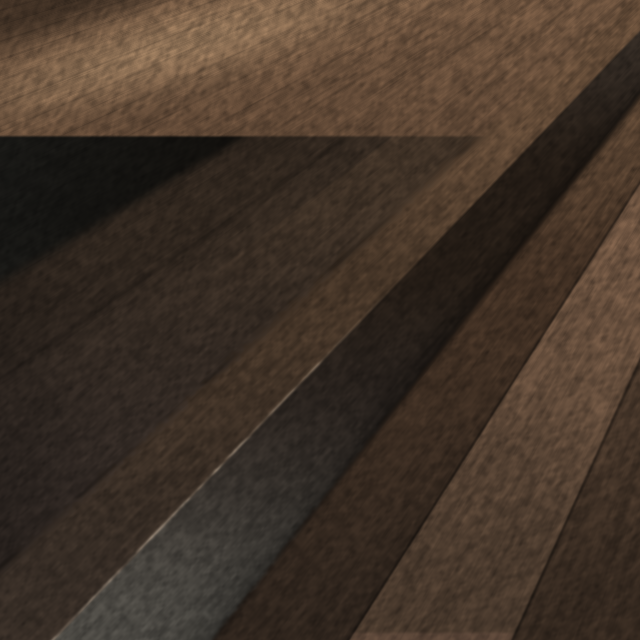
This texture is drawn by a WebGL 1 fragment shader. Its source:

```glsl
precision highp float;
// Dark wooden floor boards running to a vanishing point beyond the upper right.
// A ray coordinate around that point separates the boards; each has its own
// tone along its length, then a hard-edged shadow, seams and grain are added.

uniform vec2 u_resolution;

#define VANISH vec2(1.447, 1.417)
#define SHADOW_TOP 0.787
#define BOARD_WIDTH 0.17
#define SEAM_SOFTNESS 0.0026
#define GRAIN_AMOUNT 0.24
#define MOTTLE_AMOUNT 0.42
#define GLOW_CENTER vec2(0.27, 0.927)
#define GLOW_COLOR vec3(0.15, 0.135, 0.105)

float hash(vec2 p) {
  vec3 q = fract(vec3(p.xyx) * 0.1031);
  q += dot(q, q.yzx + 33.33);
  return fract((q.x + q.y) * q.z);
}

float noise(vec2 p) {
  vec2 i = floor(p), f = fract(p);
  f = f * f * (3.0 - 2.0 * f);
  return mix(mix(hash(i), hash(i + vec2(1.0, 0.0)), f.x),
             mix(hash(i + vec2(0.0, 1.0)), hash(i + vec2(1.0, 1.0)), f.x), f.y);
}

float fbm(vec2 p) {
  float sum = 0.0, weight = 0.5;
  for (int i = 0; i < 3; i++) {
    sum += weight * noise(p);
    p = p * 2.03 + 17.3;
    weight *= 0.5;
  }
  return sum / 0.875;
}

// Coverage of the side left of a board edge, with constant width on canvas.
float leftOf(float ray, float edge, float drop) {
  return smoothstep(-SEAM_SOFTNESS, SEAM_SOFTNESS, (ray - edge) * drop * 0.7);
}

// Thin line along a board edge.
float seam(float ray, float edge, float drop, float width) {
  float d = (ray - edge) * drop * 0.7 / width;
  return exp(-d * d);
}

// Lit boards in the distance, with a soft sheen.
vec3 litFloor(vec2 uv, float ray, float drop) {
  float board = (ray - 0.961) / BOARD_WIDTH;
  float tone = hash(vec2(floor(board), 7.0)) - 0.5;
  vec3 col = mix(vec3(0.365, 0.275, 0.205), vec3(0.415, 0.315, 0.235), smoothstep(0.78, 1.0, uv.y));
  col *= 1.0 + 0.1 * tone;
  vec2 d = uv - GLOW_CENTER;
  d.y -= 0.27 * d.x;
  col += GLOW_COLOR * exp(-d.x * d.x / 0.1 - d.y * d.y / 0.0036);
  col *= mix(1.0, 0.6, smoothstep(2.65, 3.2, ray));
  float gap = abs(fract(board + 0.5) - 0.5) * BOARD_WIDTH * drop * 0.7;
  return col * (1.0 - 0.1 * exp(-gap * gap / 0.00001));
}

// Shadowed boards on the left, stepping down to near black.
vec3 shadowFloor(vec2 uv, float ray, float drop) {
  vec3 col = mix(vec3(0.186, 0.155, 0.137), vec3(0.205, 0.163, 0.128), smoothstep(0.2, 0.7, uv.y));
  float nearBoard = 1.0 - leftOf(ray, 1.32, drop);
  col += nearBoard * vec3(0.045, 0.033, 0.022) * smoothstep(0.45, 0.8, uv.y);
  col *= 1.0 - 0.1 * smoothstep(1.36, 1.5, ray);
  col *= 1.0 - 0.16 * seam(ray, 1.434, drop, 0.005);
  col *= mix(0.85, 1.0, smoothstep(0.0, 0.18, uv.x));
  vec3 black = mix(vec3(0.09, 0.088, 0.079), vec3(0.068, 0.061, 0.05), uv.x * 3.0);
  return mix(col, black, smoothstep(1.65, 1.72, ray));
}

void main() {
  vec2 uv = gl_FragCoord.xy / u_resolution;
  float drop = VANISH.y - uv.y;
  float ray = (VANISH.x - uv.x) / drop;
  float y = uv.y;
  float along = log(drop);
  vec2 tilted = vec2(uv.x - uv.y, uv.x + uv.y) * 0.707;
  float mottle = 0.65 * noise(tilted * vec2(150.0, 82.0)) + 0.35 * noise(tilted * vec2(245.0, 160.0) + 31.0) - 0.5;

  // Boards from right to left, each shaded along its length.
  vec3 col = mix(vec3(0.205, 0.158, 0.122), vec3(0.28, 0.215, 0.165), smoothstep(0.0, 0.42, y));
  vec3 pale = mix(vec3(0.28, 0.22, 0.172), vec3(0.425, 0.325, 0.25), smoothstep(0.0, 0.68, y));
  col = mix(col, pale, leftOf(ray, 0.456, drop));
  vec3 russet = mix(vec3(0.182, 0.142, 0.112), vec3(0.255, 0.188, 0.138), smoothstep(0.0, 0.6, y));
  russet = mix(russet, vec3(0.35, 0.265, 0.195), smoothstep(0.55, 0.85, y));
  col = mix(col, russet, leftOf(ray, 0.637, drop));
  vec3 dark = mix(vec3(0.285, 0.275, 0.254), vec3(0.158, 0.132, 0.114), smoothstep(0.0, 0.42, y));
  dark = mix(dark, vec3(0.14, 0.108, 0.082), smoothstep(0.35, 0.6, y));
  dark = mix(dark, vec3(0.195, 0.163, 0.137), smoothstep(0.72, 0.95, y));
  dark *= mix(0.78, 1.0, smoothstep(0.787, 0.85, ray));
  col = mix(col, dark, smoothstep(-0.007, 0.007, (ray - 0.787) * drop + 0.006 * mottle));
  vec3 border = mix(vec3(0.207, 0.17, 0.142), vec3(0.275, 0.21, 0.155), smoothstep(0.05, 0.6, y));
  border = mix(border, vec3(0.385, 0.292, 0.215), smoothstep(0.55, 0.84, y));
  col = mix(col, border, leftOf(ray, 0.961, drop));

  // Distant light and the horizontal shadow edge.
  float aboveShadow = smoothstep(SHADOW_TOP - 0.003, SHADOW_TOP + 0.003, y);
  vec3 leftFloor = mix(shadowFloor(uv, ray, drop), litFloor(uv, ray, drop), aboveShadow);
  col = mix(col, leftFloor, smoothstep(-0.016, 0.016, (ray - 1.105) * drop + 0.03 * mottle));

  // Seams, and the broken glint on the near edge of the dark board.
  col *= 1.0 - 0.42 * seam(ray, 0.456, drop, 0.0021);
  col *= 1.0 - 0.45 * seam(ray, 0.637, drop, 0.0021);
  col *= 1.0 - 0.25 * seam(ray, 0.787, drop, 0.006);
  float wornSeam = smoothstep(0.35, 0.75, noise(vec2(y * 34.0, 8.0)));
  col *= 1.0 - 0.26 * wornSeam * seam(ray, 1.11, drop, 0.0045) * (1.0 - aboveShadow);
  float glint = smoothstep(0.6, 0.3, y) * (0.25 + 0.85 * noise(vec2(y * 75.0, 3.0)));
  col += vec3(0.24, 0.23, 0.21) * glint * seam(ray, 0.963, drop, 0.0026);

  // Fine mottling, with drawn-out grain strongest on the right-hand boards.
  float grain = fbm(vec2(ray * 150.0, along * 16.0)) - 0.5;
  float stain = fbm(vec2(ray * 14.0, along * 7.0) + 9.0) - 0.5;
  float grainShare = mix(1.3, 0.65, smoothstep(0.55, 0.95, ray));
  col *= 1.0 + GRAIN_AMOUNT * grainShare * grain + MOTTLE_AMOUNT * mottle + 0.16 * stain;

  // Faint pale strip along the lower border.
  float strip = smoothstep(0.015, 0.008, y) * smoothstep(0.54, 0.56, uv.x) * smoothstep(0.81, 0.79, uv.x);
  col += strip * vec3(0.07, 0.05, 0.045);
  gl_FragColor = vec4(clamp(col, 0.0, 1.0), 1.0);
}
```
